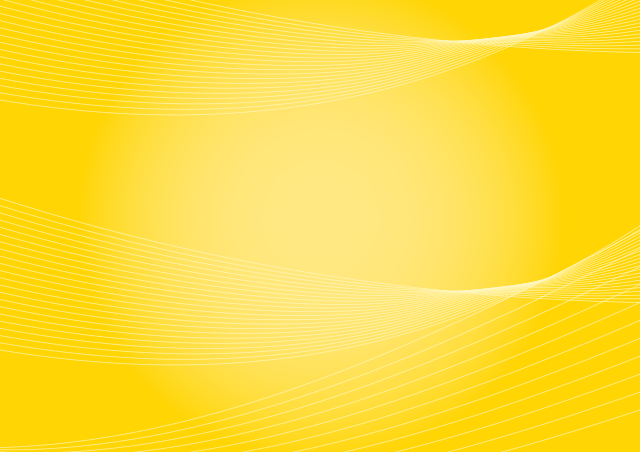
Write a Shadertoy shader that draws this background.

```glsl
// Golden backdrop with a soft round glow, crossed by sheets of fine pale lines.
// Each sheet blends between two cubic curves; the twisted sheets get a lift near
// their crossing. Units: canvas is 768 wide, y runs down from the top edge.

// Cubic curve height, with four evenly spaced control heights
float cubic(vec4 h, float s) {
    float r = 1.0 - s;
    return dot(h, vec4(r * r * r, 3.0 * r * r * s, 3.0 * r * s * s, s * s * s));
}

// Coverage of a thin line at vertical offset dy, box filtered over one pixel
float hairline(float dy, float slope, float width, float pixel) {
    float d = abs(dy) * inversesqrt(1.0 + slope * slope);
    return clamp(0.5 * (width + pixel) - d, 0.0, min(width, pixel)) / pixel;
}

// Height of one line in a twisted sheet, t = 0 lowest to 1 highest at the left
float twistedLine(float x, float t) {
    float s = x / 768.0;
    float low = cubic(vec4(120.0, 162.0, 137.0, -29.0), s);
    float high = cubic(vec4(-62.0, 20.0, 58.0, 63.0), s);
    float fromCross = (x - 590.0) / 100.0;
    return mix(low, high, t) - 52.0 * t * (1.0 - t) * exp(-fromCross * fromCross);
}

// Height of one line in the fan that opens toward the right
float fanLine(float x, float k) {
    float s = x / 768.0;
    float top = cubic(vec4(537.0, 530.0, 412.0, 277.0), s);
    return top + k * (2.5 + 19.0 * pow(max(s, 0.0), 0.8));
}

void mainImage(out vec4 fragColor, in vec2 fragCoord) {
    float pixel = 768.0 / iResolution.x;
    vec2 p = vec2(fragCoord.x, iResolution.y - fragCoord.y) * pixel;

    // Round glow over flat gold
    float radius = min(length(p - vec2(385.0, 262.0)) / 292.0, 1.0);
    float glow = 1.0 - pow(radius, 2.5);
    vec3 color = mix(vec3(1.0, 0.835, 0.015), vec3(1.0, 0.91, 0.51), glow);

    // Two copies of the twisted sheet, 300 units apart
    float clearPart = 1.0;
    for (int i = 0; i < 22; i++) {
        float t = float(i) / 21.0;
        float y = twistedLine(p.x, t);
        float slope = twistedLine(p.x + 1.0, t) - y;
        for (int sheet = 0; sheet < 2; sheet++) {
            float dy = p.y - y - 300.0 * float(sheet);
            clearPart *= 1.0 - 0.75 * hairline(dy, slope, 1.0, pixel);
        }
    }

    // Fan of diagonals at the lower right
    for (int i = 0; i < 11; i++) {
        float y = fanLine(p.x, float(i));
        float slope = fanLine(p.x + 1.0, float(i)) - y;
        clearPart *= 1.0 - 0.75 * hairline(p.y - y, slope, 1.0, pixel);
    }

    color = mix(vec3(1.0, 0.97, 0.76), color, clearPart);
    fragColor = vec4(color, 1.0);
}
```
